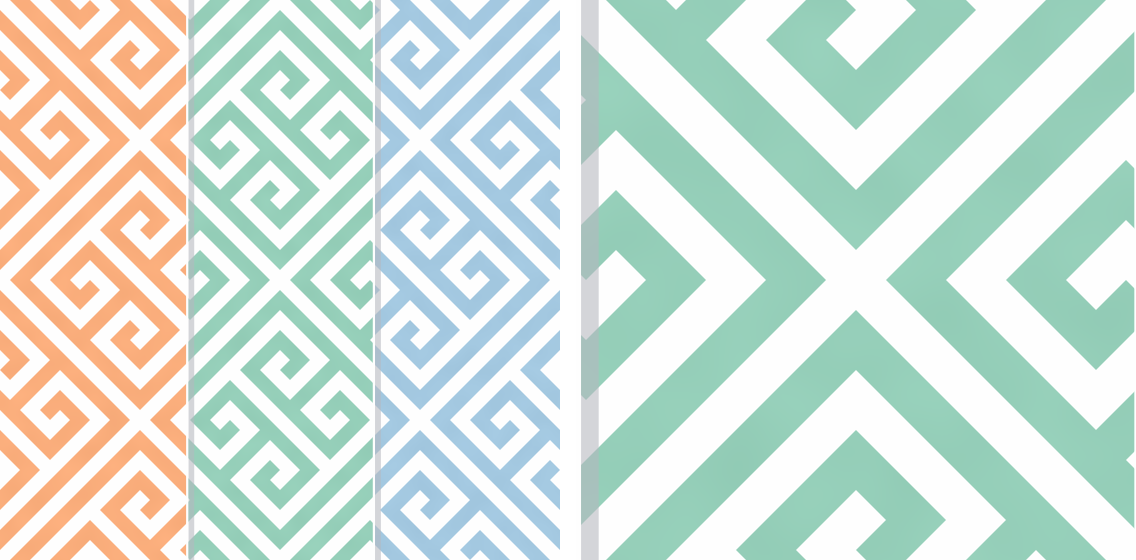
Left, the full canvas; right, a detail of the centre.
Reproduce this pattern procedurally as a Shadertoy shader.

```glsl
const float REPEATS = 2.0;        // diamonds across and down the canvas
const float CELLS = 14.0;         // key cells along one diamond side
const vec3 PAPER = vec3(0.995);
const vec3 ORANGE = vec3(0.98, 0.68, 0.485);
const vec3 GREEN = vec3(0.585, 0.81, 0.725);
const vec3 BLUE = vec3(0.64, 0.785, 0.88);
const vec3 SHADOW = vec3(0.71, 0.72, 0.75);
const float SHADOW_STRENGTH = 0.58;
const float GAP_START = -0.001;   // seam offsets, in canvas widths
const float GAP_END = 0.003;
const float SHADOW_END = 0.0135;
const float MOTTLE_SCALE = 22.0;
const float MOTTLE_AMOUNT = 0.025;

vec2 hashGradient(vec2 cell) {
    vec2 h = vec2(dot(cell, vec2(127.1, 311.7)), dot(cell, vec2(269.5, 183.3)));
    return 2.0 * fract(sin(h) * 43758.5) - 1.0;
}

float gradientNoise(vec2 p) {
    vec2 i = floor(p), f = fract(p);
    vec2 w = f * f * f * (f * (f * 6.0 - 15.0) + 10.0);
    vec2 e = vec2(0.0, 1.0);
    return mix(
        mix(dot(hashGradient(i), f), dot(hashGradient(i + e.yx), f - e.yx), w.x),
        mix(dot(hashGradient(i + e.xy), f - e.xy), dot(hashGradient(i + e.yy), f - e.yy), w.x),
        w.y);
}

// Distance to a one-cell-wide bar joining the centres of two cells
float bar(vec2 p, vec2 from, vec2 to) {
    vec2 d = abs(p - 0.5 * (from + to)) - 0.5 * abs(to - from) - 0.5;
    return length(max(d, 0.0)) + min(max(d.x, d.y), 0.0);
}

// Four mirrored spirals in a square frame, measured in cells
float greekKey(vec2 p) {
    p = abs(p);
    float d = abs(max(p.x, p.y) - 6.0) - 0.5;                // frame
    d = min(d, bar(p, vec2(-4.0, 1.0), vec2(4.0, 1.0)));     // spine
    d = min(d, bar(p, vec2(0.0, 1.0), vec2(0.0, 6.0)));      // stem to frame
    d = min(d, bar(p, vec2(4.0, 1.0), vec2(4.0, 4.0)));      // spiral arms
    d = min(d, bar(p, vec2(2.0, 4.0), vec2(4.0, 4.0)));
    return min(d, bar(p, vec2(2.0, 3.0), vec2(2.0, 4.0)));
}

// Coverage of the span from a to b, softened over one pixel
float span(float x, float a, float b, float pixel) {
    return clamp((x - a) / pixel + 0.5, 0.0, 1.0)
         * clamp((b - x) / pixel + 0.5, 0.0, 1.0);
}

void mainImage(out vec4 fragColor, in vec2 fragCoord) {
    float pixel = 1.0 / iResolution.y;
    vec2 uv = fragCoord * pixel;

    // Diagonal lattice of diamonds
    vec2 q = uv - 0.5;
    float scale = REPEATS * CELLS;
    vec2 diagonal = vec2(q.x - q.y, q.x + q.y) * scale;
    vec2 cell = mod(diagonal, CELLS) - 0.5 * CELLS;
    float ink = clamp(0.5 - greekKey(cell) / (scale * sqrt(2.0) * pixel), 0.0, 1.0);

    // Panel colours with faint wear
    vec3 tint = uv.x < 1.0 / 3.0 ? ORANGE : uv.x < 2.0 / 3.0 ? GREEN : BLUE;
    tint += MOTTLE_AMOUNT * gradientNoise(uv * MOTTLE_SCALE);
    vec3 color = mix(PAPER, tint, ink);

    // Light gap and translucent shadow at each seam
    for (int i = 1; i < 3; i++) {
        float x = uv.x - float(i) / 3.0;
        color = mix(color, SHADOW, SHADOW_STRENGTH * span(x, GAP_END, SHADOW_END, pixel));
        color = mix(color, PAPER, span(x, GAP_START, GAP_END, pixel));
    }
    fragColor = vec4(color, 1.0);
}
```
